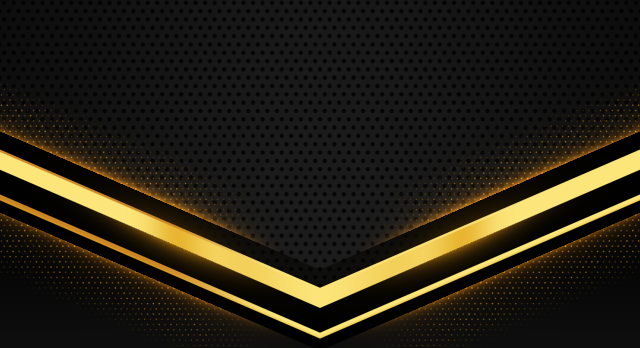
Give the GLSL for this background, as a Shadertoy shader.

```glsl
// Glowing golden chevrons over a perforated black panel with fine gold dots.

const float SLOPE = 0.432;
const vec3 PALE_GOLD = vec3(0.99, 0.90, 0.48);
const vec3 RICH_GOLD = vec3(0.90, 0.69, 0.16);
const vec3 BRONZE = vec3(0.78, 0.48, 0.10);
const vec3 AMBER = vec3(0.78, 0.45, 0.04);

float hash(vec2 cell) {
    vec3 q = fract(vec3(cell.xyx) * 0.1031);
    q += dot(q, q.yzx + 33.33);
    return fract((q.x + q.y) * q.z);
}

// Soft bump of height one around a centre.
float bump(float x, float centre, float width) {
    float d = (x - centre) / width;
    return exp(-d * d);
}

// Coverage of a strip between two heights.
float strip(float v, float low, float high, float aa) {
    return smoothstep(low - aa, low + aa, v) * (1.0 - smoothstep(high - aa, high + aa, v));
}

// Staggered rows of discs: x is coverage, y is a random value per disc.
vec2 dotRows(vec2 p, vec2 pitch, float radius, float aa) {
    float row = floor(p.y / pitch.y);
    vec2 grid = vec2(p.x / pitch.x + 0.5 * mod(row, 2.0), p.y / pitch.y);
    float d = length((fract(grid) - 0.5) * pitch) - radius;
    return vec2(1.0 - smoothstep(-aa, aa, d), hash(floor(grid) + 200.0));
}

// Glow that starts at an edge and fades with distance from it.
float edgeGlow(float d, float reach) {
    return step(0.0, d) * exp(-max(d, 0.0) / reach);
}

// Dark panel with round holes, lit from the centre.
vec3 panel(vec2 p, float aa) {
    float light = exp(-dot(p * vec2(1.25, 0.5), p * vec2(1.25, 0.5)));
    float grey = mix(0.035, 0.112, light);
    float hole = dotRows(p, vec2(0.0275, 0.0239), 0.0062, aa * 1.2).x;
    return vec3(grey * (1.0 - 0.78 * hole));
}

// Metal reflections along one arm; t is the distance from the tip.
vec3 goldSheen(float t) {
    float shade = 0.85 * bump(t, 0.41, 0.075) + 0.40 * bump(t, 0.22, 0.13);
    return mix(PALE_GOLD, RICH_GOLD, clamp(shade, 0.0, 1.0));
}

void mainImage(out vec4 fragColor, in vec2 fragCoord) {
    float aa = 0.8 / iResolution.y;
    vec2 p = (fragCoord - vec2(0.5 * iResolution.x, 0.0)) / iResolution.y;
    float t = abs(p.x);
    float v = p.y - SLOPE * t;
    float leftSide = smoothstep(0.1, 0.5, -p.x);

    // Heights of the chevron edges at the centre line
    float outerTop = 0.225, outerBottom = -0.008;
    float above = v - outerTop;
    float below = outerBottom - v;

    // Panel above, plain dark floor below
    vec3 floorColor = vec3(0.022 + 0.03 * smoothstep(0.25, 0.0, p.y));
    vec3 color = mix(floorColor, panel(p, aa), smoothstep(-aa, aa, v - 0.1));

    // Fine gold dots fading away from the chevron
    vec2 dots = dotRows(p, vec2(0.0168, 0.0150), 0.0019, aa);
    float upperFade = step(0.0, above) * (1.0 - smoothstep(0.06, 0.17, above));
    float lowerFade = step(0.0, below) * (1.0 - smoothstep(0.08, 0.20, below));
    float dotFade = (upperFade + lowerFade) * smoothstep(0.12, 0.45, t);
    color = mix(color, RICH_GOLD, dots.x * dotFade * mix(0.25, 0.65, dots.y));

    // Amber light spilling from the outer edges
    float upperArm = smoothstep(0.08, 0.42, t) * mix(1.0, 0.65, smoothstep(0.6, 0.95, t));
    float lowerArm = smoothstep(0.05, 0.40, t) * mix(1.0, 0.75, smoothstep(0.6, 0.95, t));
    float upperGlow = 0.65 * edgeGlow(above, 0.011) + 0.30 * edgeGlow(above, 0.035);
    float lowerGlow = 0.50 * edgeGlow(below, 0.010) + 0.22 * edgeGlow(below, 0.038);
    color += AMBER * (upperGlow * upperArm + lowerGlow * lowerArm);

    // Black body, thinner near the top of the tip
    float body = strip(v, outerBottom, outerTop, aa);
    float opacity = mix(0.55, 1.0, smoothstep(0.05, 0.5, t));
    opacity = mix(1.0, opacity, smoothstep(0.15, 0.18, v));
    color = mix(color, vec3(0.006, 0.005, 0.004), body * opacity);

    // Warm light around the bright spot of the main band
    float spot = bump(t, 0.42, 0.19);
    float spill = 0.75 * edgeGlow(0.115 - v, 0.026) + 0.24 * edgeGlow(v - 0.172, 0.045);
    color += vec3(0.70, 0.46, 0.05) * spill * spot * body;

    // Main band with a thin rim on its upper edge
    vec3 gold = goldSheen(t);
    color = mix(color, gold, strip(v, 0.115, 0.172, aa));
    vec3 rim = mix(PALE_GOLD, BRONZE, leftSide);
    color = mix(color, rim, strip(v, 0.166, 0.173, aa) * 0.85);

    // Thin lower line, bronze on the left arm
    vec3 lineColor = mix(PALE_GOLD, BRONZE, leftSide * 0.9);
    lineColor = mix(lineColor, RICH_GOLD, 0.4 * smoothstep(0.036, 0.028, v));
    color = mix(color, lineColor, strip(v, 0.027, 0.044, aa));

    fragColor = vec4(clamp(color, 0.0, 1.0), 1.0);
}
```
